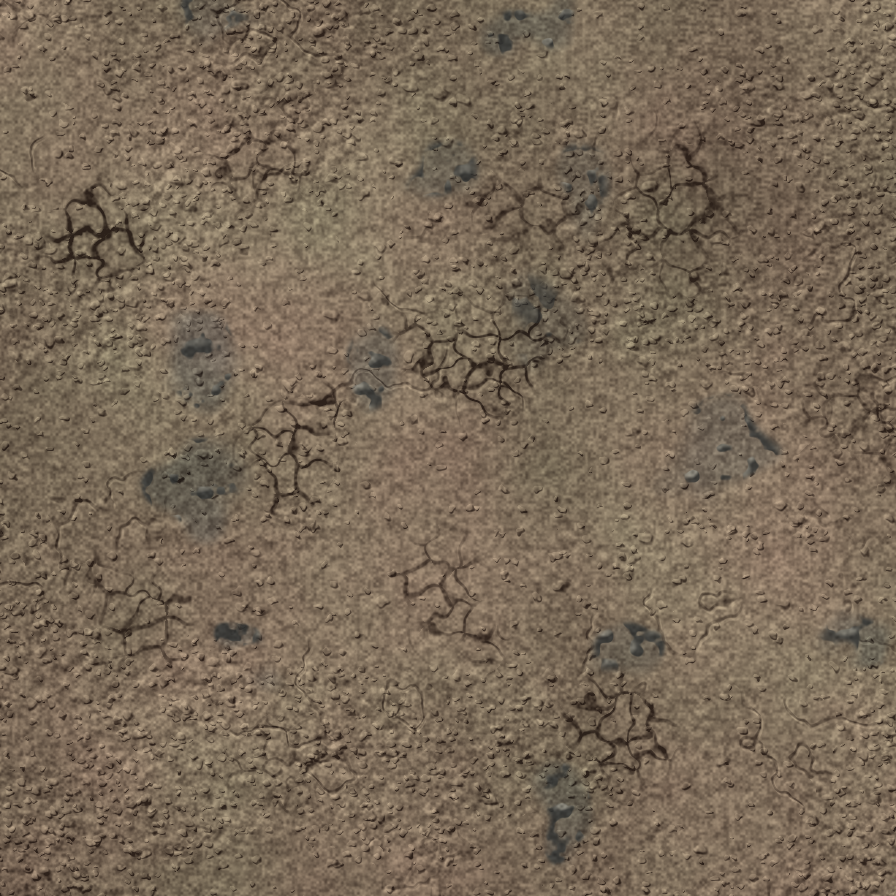
Give the GLSL for this texture, as a Shadertoy shader.

```glsl
// Dry brown soil: grainy earth with embossed relief, loose crumbs, wrinkles,
// scattered patches of polygonal mud cracks and clusters of blue-grey stones.
// Every layer adds to one tone value, which is mapped from dark to light earth.

#define DARK_EARTH   vec3(0.26, 0.21, 0.17)
#define LIGHT_EARTH  vec3(0.60, 0.53, 0.44)
#define STONE_DARK   vec3(0.20, 0.205, 0.20)
#define STONE_LIGHT  vec3(0.52, 0.51, 0.47)
#define SUN          vec2(-0.5, 0.85)
#define BASE_TONE    0.70
#define GRAIN        0.50
#define RELIEF       0.95
#define MOTTLE       0.55
#define CRACK_SCALE  27.0
#define CRACK_WIDTH  0.0026
#define CRACK_DEPTH  0.75

float hash(vec2 p) {
    return fract(sin(dot(p, vec2(127.1, 311.7))) * 43758.5453);
}

vec2 hash2(vec2 p) {
    return vec2(hash(p), hash(p + 57.3));
}

float noise(vec2 p) {
    vec2 i = floor(p), f = fract(p);
    f = f * f * (3.0 - 2.0 * f);
    return mix(mix(hash(i), hash(i + vec2(1, 0)), f.x),
               mix(hash(i + vec2(0, 1)), hash(i + vec2(1, 1)), f.x), f.y);
}

float fbm(vec2 p) {
    float sum = 0.0, amp = 0.533;
    for (int i = 0; i < 4; i++) {
        sum += amp * noise(p);
        p = mat2(1.6, 1.2, -1.2, 1.6) * p + 7.7;
        amp *= 0.5;
    }
    return sum;
}

// Soft round patches scattered on a jittered grid, each of its own strength
float patches(vec2 p, float freq, float chance, float radius, float seed) {
    p = p * freq + 0.35 * (vec2(noise(p * 22.0), noise(p * 22.0 + 40.0)) - 0.5);
    vec2 cell = floor(p);
    float cover = 0.0;
    for (int y = -1; y <= 1; y++)
    for (int x = -1; x <= 1; x++) {
        vec2 id = cell + vec2(x, y);
        if (hash(id + seed) > chance) continue;
        float d = length(p - id - 0.15 - 0.7 * hash2(id + seed + 3.1));
        float r = radius * mix(0.7, 1.2, hash(id + seed + 9.4));
        float strength = mix(0.4, 1.0, hash(id + seed + 5.9));
        cover = max(cover, strength * (1.0 - smoothstep(0.45 * r, r, d)));
    }
    return cover;
}

// Distance to the border between the two nearest cells, in canvas units
float plateEdge(vec2 p) {
    p *= CRACK_SCALE;
    p += 0.5 * (vec2(noise(p * 2.3), noise(p * 2.3 + 31.0)) - 0.5);
    vec2 cell = floor(p), a = vec2(9.0), b = vec2(9.0);
    for (int y = -1; y <= 1; y++)
    for (int x = -1; x <= 1; x++) {
        vec2 id = cell + vec2(x, y);
        vec2 q = id + 0.1 + 0.8 * hash2(id) - p;
        if (dot(q, q) < dot(a, a)) { b = a; a = q; }
        else if (dot(q, q) < dot(b, b)) b = q;
    }
    return dot(0.5 * (a + b), normalize(b - a)) / CRACK_SCALE;
}

// Lit crumbs with crescent shadows, as a tone offset
float crumbs(vec2 p, float freq, float chance) {
    p = p * freq + 0.45 * (vec2(noise(p * freq * 2.2), noise(p * freq * 2.2 + 19.0)) - 0.5);
    vec2 cell = floor(p);
    float tone = 0.0;
    for (int y = -1; y <= 1; y++)
    for (int x = -1; x <= 1; x++) {
        vec2 id = cell + vec2(x, y);
        if (hash(id + 2.7) > chance) continue;
        float r = mix(0.18, 0.42, hash(id + 8.3));
        vec2 q = (p - id - hash2(id + 4.4)) * vec2(0.85, 1.15) / r;
        float body = 1.0 - smoothstep(0.65, 1.1, length(q));
        float shadow = 1.0 - smoothstep(0.6, 1.15, length(q + 0.6 * SUN));
        tone += body * (0.12 + 0.3 * dot(q, SUN)) - 0.75 * shadow * (1.0 - body);
    }
    return tone;
}

// Thin winding lines along a noise contour
float wrinkle(vec2 p) {
    return 1.0 - smoothstep(0.004, 0.022, abs(fbm(p * 13.0 + 5.0) - 0.5));
}

void mainImage(out vec4 fragColor, in vec2 fragCoord) {
    vec2 p = fragCoord / iResolution.y;
    float crackArea = patches(p, 4.6, 0.6, 0.45, 11.0);
    float stoneArea = patches(p, 5.5, 0.45, 0.32, 47.0);
    float gritty = smoothstep(0.38, 0.62, fbm(p * 6.0 + 20.0)) * (1.0 - 0.7 * crackArea);

    // Broad mottling, fine grain and embossed relief
    float tone = BASE_TONE + MOTTLE * (fbm(p * 5.0) - 0.5);
    tone += GRAIN * (noise(p * 330.0) - 0.5) + 0.7 * GRAIN * (noise(p * 170.0 + 9.0) - 0.5);
    float slope = fbm(p * 85.0) - fbm(p * 85.0 + 0.4 * SUN);
    tone += RELIEF * mix(0.6, 1.25, gritty) * slope;

    // Loose crumbs
    tone += crumbs(p, 95.0, 0.12 + 0.4 * gritty);
    tone += 0.9 * crumbs(p + 3.0, 58.0, 0.04 + 0.2 * gritty);

    // Wrinkles with a lit lower lip
    float wrinkled = smoothstep(0.52, 0.66, fbm(p * 7.0 + 70.0));
    tone += wrinkled * (0.25 * wrinkle(p + 0.004 * SUN) - 0.5 * wrinkle(p));

    // Mud cracks: a sharp line inside a soft shade
    float edge = plateEdge(p);
    float width = CRACK_WIDTH * mix(0.4, 1.5, noise(p * 30.0 + 13.0));
    float line = 1.0 - smoothstep(0.3 * width, width + 1.0 / iResolution.y, edge);
    float shade = 1.0 - smoothstep(0.0, 0.008, edge);
    tone -= crackArea * (CRACK_DEPTH * line + 0.2 * shade);

    // Earth colour with a slight drift from pinkish to olive
    vec3 color = mix(DARK_EARTH, LIGHT_EARTH, clamp(tone, -0.25, 1.35));
    color *= 1.0 + vec3(0.08, -0.02, 0.03) * (fbm(p * 8.0 + 33.0) - 0.5);

    // Grey dust, dark stones and their pale facets
    color = mix(color, color * vec3(0.78, 0.83, 0.88), stoneArea);
    float lump = noise(p * 62.0 + 3.0) + 0.3 * (noise(p * 150.0) - 0.5);
    float facet = noise((p + 0.005 * SUN) * 62.0 + 3.0) - noise(p * 62.0 + 3.0);
    float stone = smoothstep(0.58, 0.72, lump) * smoothstep(0.15, 0.6, stoneArea);
    vec3 stoneColor = mix(STONE_DARK, STONE_LIGHT, smoothstep(0.02, 0.3, -facet));
    color = mix(color, stoneColor * (0.8 + 0.4 * noise(p * 260.0)), 0.85 * stone);

    fragColor = vec4(color, 1.0);
}
```
